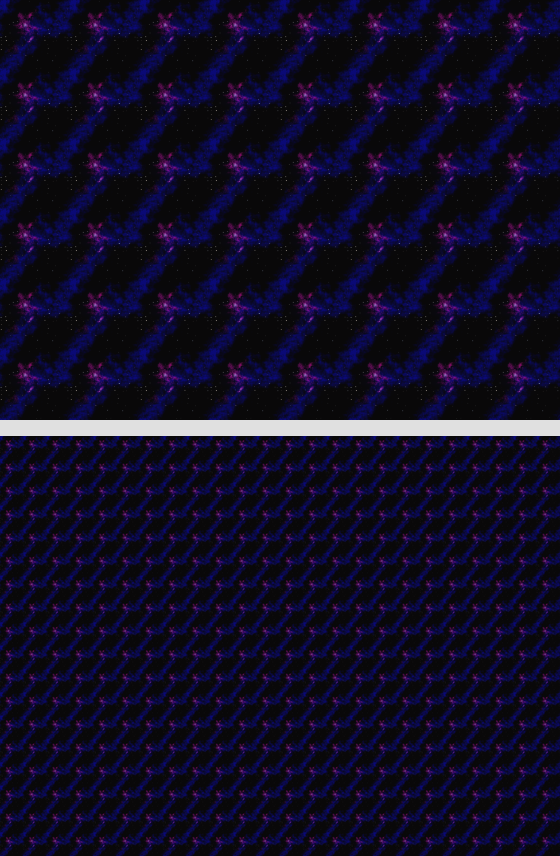
Top, the tile; bottom, the same tile 3 across and 3 down.
Give the GLSL for this pattern, as a WebGL 2 fragment shader.

```glsl
#version 300 es
precision highp float;
// Night sky tile: a diagonal blue dust lane, a magenta nebula with pale cores
// and scattered stars. Soft wrapped capsules are broken up by wrapped gradient
// noise; every term has the period of one tile, so the sheet is seamless.

#define REPEATS vec2(8.0, 6.0)
#define WARP 0.05
#define BLUE_GAIN 0.37
#define BLUE_ROUGHNESS 1.25
#define PINK_GAIN 0.85
#define PINK_ROUGHNESS 2.2
#define STAR_CELLS 18.0
#define STAR_DENSITY 0.25
#define STAR_RADIUS 0.0068

uniform vec2 u_resolution;
out vec4 fragColor;

const vec3 SKY = vec3(0.036, 0.032, 0.036);
const vec3 BLUE = vec3(0.01, 0.01, 1.0);
const vec3 MAGENTA = vec3(0.47, 0.025, 0.33);
const vec3 CORE = vec3(0.30, 0.38, 0.42);

vec3 hash3(vec2 cell, float seed) {
  vec3 p = fract(vec3(cell.xyx + seed) * vec3(0.1031, 0.1030, 0.0973));
  p += dot(p, p.yxz + 33.33);
  return fract((p.xxy + p.yzz) * p.zyx);
}

// Gradient at a lattice corner, dotted with the offset from it.
float corner(vec2 cell, vec2 offset, float period, float seed) {
  float angle = 6.28318 * hash3(mod(cell, period), seed).x;
  return dot(vec2(cos(angle), sin(angle)), offset);
}

// Gradient noise that wraps after a whole number of cells.
float noise(vec2 p, float period, float seed) {
  p *= period;
  vec2 i = floor(p), f = fract(p), e = vec2(1.0, 0.0);
  vec2 s = f * f * f * (f * (f * 6.0 - 15.0) + 10.0);
  float low = mix(corner(i, f, period, seed),
                  corner(i + e, f - e, period, seed), s.x);
  float high = mix(corner(i + e.yx, f - e.yx, period, seed),
                   corner(i + 1.0, f - 1.0, period, seed), s.x);
  return mix(low, high, s.y);
}

float fbm(vec2 p, float period, float seed) {
  float sum = 0.0, amplitude = 0.55;
  for (int octave = 0; octave < 3; octave++) {
    sum += amplitude * noise(p, period, seed);
    period *= 2.0;
    seed += 17.0;
    amplitude *= 0.85;
  }
  return sum;
}

// Soft capsule from a to b, repeated with the tile.
float glow(vec2 p, vec2 a, vec2 b, float width) {
  vec2 halfAxis = 0.5 * (b - a), q = p - 0.5 * (a + b);
  q -= round(q);
  float along = dot(q, halfAxis) / max(dot(halfAxis, halfAxis), 0.00001);
  vec2 d = (q - halfAxis * clamp(along, -1.0, 1.0)) / width;
  return exp(-dot(d, d));
}

float spot(vec2 p, vec2 center, float radius) {
  return glow(p, center, center, radius);
}

// One jittered star in some cells, denser across the middle of the tile.
vec3 stars(vec2 p, float pixel) {
  vec2 grid = p * STAR_CELLS;
  vec2 cell = mod(floor(grid), STAR_CELLS);
  vec3 place = hash3(cell, 5.0), look = hash3(cell, 71.0);
  float belt = exp(-pow((cell.y / STAR_CELLS - 0.40) / 0.18, 2.0));
  float present = step(place.z, STAR_DENSITY * (0.6 + 1.2 * belt));
  vec2 d = (fract(grid) - mix(vec2(0.25), vec2(0.75), place.xy)) / STAR_CELLS;
  float radius = max(STAR_RADIUS, 0.4 * pixel);
  float light = exp(-dot(d, d) / (radius * radius));
  float power = 0.07 + 0.85 * pow(look.x, 4.0) * (0.4 + 0.6 * belt);
  vec3 tint = mix(vec3(1.0, 0.88, 0.72), vec3(0.78, 0.88, 1.0), look.y);
  return present * light * power * tint;
}

void main() {
  vec2 sheet = gl_FragCoord.xy / u_resolution * REPEATS;
  vec2 pixelSize = REPEATS / u_resolution;
  vec2 p = fract(sheet);
  vec2 w = p + WARP * vec2(noise(p, 9.0, 3.0), noise(p, 9.0, 41.0)) * 2.0;

  // Blue dust: diagonal lane, side branch, thin strand and a brighter knot.
  float lane = glow(w, vec2(-0.20, -0.38), vec2(0.05, -0.04), 0.11);
  lane = max(lane, 0.80 * glow(w, vec2(0.05, -0.04), vec2(0.42, 0.40), 0.13));
  lane = max(lane, 0.85 * glow(w, vec2(0.48, 0.58), vec2(0.92, 0.62), 0.11));
  lane = max(lane, 0.75 * glow(w, vec2(0.58, 0.88), vec2(0.72, 0.62), 0.07));
  lane += 0.3 * spot(w, vec2(0.07, -0.01), 0.09);
  float dust = lane + BLUE_ROUGHNESS * fbm(p, 9.0, 52.0) * (0.12 + lane);
  float blue = BLUE_GAIN * clamp((dust - 0.13) / 0.95, 0.0, 1.15);

  // Magenta nebula with small companions and a faint patch.
  float cloud = glow(w, vec2(0.32, 0.63), vec2(0.43, 0.78), 0.085);
  cloud = max(cloud, 0.75 * glow(w, vec2(0.38, 0.59), vec2(0.50, 0.55), 0.06));
  cloud = max(cloud, 0.80 * spot(w, vec2(0.44, 0.44), 0.035));
  cloud = max(cloud, 0.42 * spot(w, vec2(0.21, 0.33), 0.09));
  float gas = cloud + PINK_ROUGHNESS * fbm(p, 12.0, 27.0) * cloud;
  float pink = PINK_GAIN * clamp((gas - 0.2) / 1.1, 0.0, 1.1);

  // A violet haze surrounds the nebula; pale cores and stars lie on top.
  float haze = 0.12 * spot(w, vec2(0.42, 0.62), 0.15);
  float core = spot(p, vec2(0.36, 0.64), 0.022)
             + 0.6 * spot(p, vec2(0.44, 0.44), 0.014);
  vec3 color = SKY + BLUE * (blue * (1.0 - 0.5 * pink) + haze) + MAGENTA * pink;
  color += CORE * core + stars(p, max(pixelSize.x, pixelSize.y));
  fragColor = vec4(min(color, 1.0), 1.0);
}
```
